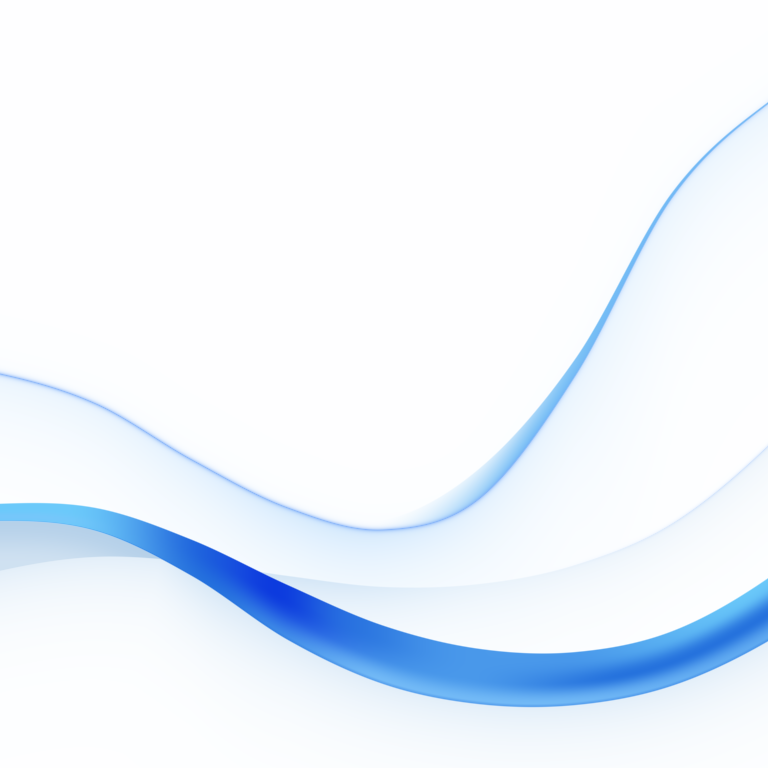
This background is drawn by a three.js fragment shader. Its source:

```glsl
varying vec2 vUv;

// Curve heights at evenly spaced knots, starting one knot left of the canvas
struct Curve { vec4 a; vec4 b; vec4 c; };
const float SPANS = 8.0;
const Curve SHEET = Curve(vec4(0.529, 0.513, 0.474, 0.401),
  vec4(0.3385, 0.310, 0.3516, 0.512), vec4(0.742, 0.8646, 0.935, 0.97));
const Curve FOLD = Curve(vec4(0.529, 0.513, 0.474, 0.401),
  vec4(0.3385, 0.323, 0.3906, 0.534), vec4(0.749, 0.8668, 0.937, 0.97));
const Curve VEIL = Curve(vec4(0.219, 0.2565, 0.2747, 0.268),
  vec4(0.25, 0.2357, 0.2396, 0.2643), vec4(0.3177, 0.419, 0.557, 0.70));
const Curve RIBBON_TOP = Curve(vec4(0.329, 0.344, 0.3385, 0.297),
  vec4(0.238, 0.185, 0.155, 0.151), vec4(0.178, 0.247, 0.349, 0.45));
const Curve RIBBON_BASE = Curve(vec4(0.307, 0.3216, 0.3086, 0.25),
  vec4(0.1667, 0.109, 0.083, 0.082), vec4(0.107, 0.165, 0.251, 0.35));

const vec3 PAPER = vec3(0.995, 0.998, 1.0);
const vec3 MIST = vec3(0.79, 0.895, 0.99);
const vec3 HAZE = vec3(0.78, 0.87, 0.95);
const vec3 SLATE = vec3(0.70, 0.81, 0.91);
const vec3 LINE = vec3(0.46, 0.66, 0.97);
const vec3 FOLD_BLUE = vec3(0.45, 0.74, 0.96);
const vec3 CYAN = vec3(0.42, 0.79, 0.98);
const vec3 AZURE = vec3(0.29, 0.60, 0.92);
const vec3 COBALT = vec3(0.13, 0.43, 0.86);
const vec3 DEEP = vec3(0.04, 0.21, 0.87);
const vec3 RIM = vec3(0.50, 0.77, 0.98);

const float EDGE = 0.0012;
const float LINE_WIDTH = 0.0022;
const float SHEET_FADE = 0.065;
const float VEIL_FADE = 0.040;
const float SHADOW_FADE = 0.050;

// Catmull-Rom weights
vec4 weights(vec4 t) {
  t = abs(t);
  vec4 inner = (1.5 * t - 2.5) * t * t + 1.0;
  vec4 outer = ((2.5 - 0.5 * t) * t - 4.0) * t + 2.0;
  return mix(mix(inner, outer, step(1.0, t)), vec4(0.0), step(2.0, t));
}

float height(Curve k, float x) {
  vec4 t = vec4(x * SPANS + 1.0) - vec4(0.0, 1.0, 2.0, 3.0);
  return dot(k.a, weights(t)) + dot(k.b, weights(t - 4.0)) + dot(k.c, weights(t - 8.0));
}

// Approximate distance below a curve, negative above it
float depthBelow(Curve k, vec2 p) {
  float h = 0.004;
  float slope = (height(k, p.x + h) - height(k, p.x - h)) / (2.0 * h);
  return (height(k, p.x) - p.y) / sqrt(1.0 + slope * slope);
}

float cover(float d) { return smoothstep(-EDGE, EDGE, d); }

float bell(float x, float center, float width) {
  float t = (x - center) / width;
  return exp(-t * t);
}

vec3 ribbonColor(float x, float v) {
  vec3 c = mix(CYAN, AZURE, smoothstep(0.08, 0.26, x));
  c = mix(c, COBALT, 0.9 * bell(x, 0.27, 0.075));
  c = mix(c, DEEP, bell(x, 0.365, 0.09) * (1.0 - smoothstep(0.25, 1.1, v)));
  c = mix(c, COBALT, 0.6 * bell(x, 0.47, 0.08) * (1.0 - smoothstep(0.2, 0.8, v)));
  c = mix(c, CYAN, smoothstep(0.72, 1.0, x) * (1.0 - smoothstep(0.15, 0.6, v)));
  c = mix(c, COBALT, 0.9 * smoothstep(0.60, 0.82, x) * bell(v, 0.57, 0.27));
  float rim = smoothstep(0.55, 0.95, v) * smoothstep(0.36, 0.50, x);
  c = mix(c, RIM, 0.75 * rim * (1.0 - 0.4 * smoothstep(0.7, 1.0, x)));
  c = mix(c, COBALT, 0.35 * smoothstep(0.93, 1.0, v));
  return mix(c, RIM, 0.5 * bell(v, 0.75, 0.25) * (1.0 - smoothstep(0.05, 0.17, x)));
}

void main() {
  vec2 p = vUv;
  float x = p.x;
  float sheet = depthBelow(SHEET, p);
  float fold = depthBelow(FOLD, p);
  float veil = depthBelow(VEIL, p);
  float top = depthBelow(RIBBON_TOP, p);
  float base = depthBelow(RIBBON_BASE, p);
  vec3 color = PAPER;

  // Upper sheet: tint below its edge, faint halo above
  float tint = 0.38 + 0.42 * bell(x, 0.44, 0.19);
  color = mix(color, MIST, tint * cover(sheet) * exp(-max(sheet, 0.0) / SHEET_FADE));
  color = mix(color, MIST, 0.09 * cover(-sheet) * exp(min(sheet, 0.0) / 0.025));

  // Folded strip and fine edge line
  float across = clamp(fold / max(fold - sheet, 0.0005), 0.0, 1.0);
  float solid = smoothstep(0.60, 0.80, x);
  float strip = smoothstep(0.48, 0.70, x) * mix(0.25 + 0.75 * across, 1.0, solid);
  color = mix(color, FOLD_BLUE, strip * cover(fold) * cover(-sheet));
  float line = exp(-abs(sheet) / LINE_WIDTH) * (1.0 - 0.55 * solid);
  color = mix(color, LINE, 0.8 * line);

  // Veil crossing behind the ribbon
  float veilTint = mix(0.75, 0.28, smoothstep(0.32, 0.65, x)) * smoothstep(0.20, 0.30, x);
  color = mix(color, HAZE, veilTint * cover(veil) * exp(-max(veil, 0.0) / VEIL_FADE));
  float veilLine = exp(-abs(veil) / 0.0015) * smoothstep(0.65, 1.0, x);
  color = mix(color, LINE, 0.28 * veilLine);

  // Soft shadow and the grey band at the left
  float under = min(veil, base);
  color = mix(color, HAZE, 0.48 * cover(under) * exp(-max(under, 0.0) / SHADOW_FADE));
  float band = cover(base) * cover(-veil) * (1.0 - smoothstep(0.22, 0.27, x));
  float bandTint = mix(0.95, 0.62, smoothstep(0.0, 0.055, base));
  color = mix(color, SLATE, band * bandTint);

  // Main ribbon
  float v = clamp(top / max(top - base, 0.0005), 0.0, 1.0);
  color = mix(color, ribbonColor(x, v), cover(top) * cover(-base));

  gl_FragColor = vec4(color, 1.0);
}
```
